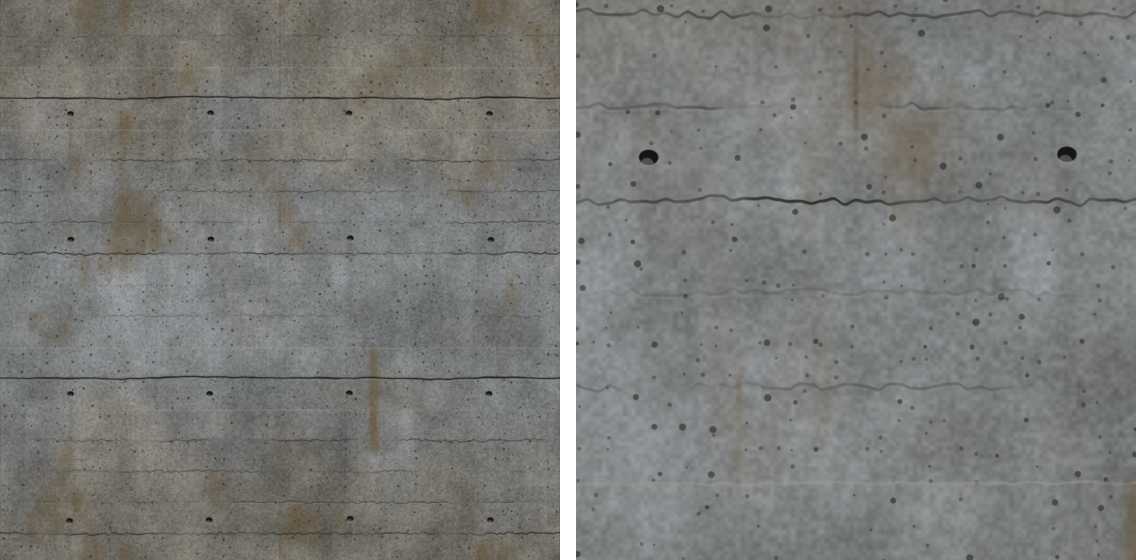
Left: the whole. Right: its middle third, enlarged.
This texture is drawn by a WebGL 1 fragment shader. Its source:

```glsl
precision highp float;
uniform vec2 u_resolution;

const float BOARDS = 18.0;       // boards over the whole height
const float PANEL_BOARDS = 9.0;  // boards between two deep joints
const float TOP_JOINT = 0.825;
const float TAU = 6.2831853;
const vec3 WARM_TINT = vec3(1.03, 1.0, 0.925);
const vec3 COOL_TINT = vec3(0.985, 1.005, 1.015);
const vec3 CREVICE = vec3(0.12, 0.12, 0.115);
const vec3 RUST = vec3(0.37, 0.30, 0.19);
const vec3 CHALK = vec3(0.60, 0.60, 0.58);

float hash(vec2 p) {
  vec3 q = fract(p.xyx * 0.1031);
  q += dot(q, q.yzx + 33.33);
  return fract((q.x + q.y) * q.z);
}

// Value noise that wraps after a whole number of cells
float noise(vec2 uv, vec2 cells, float seed) {
  vec2 p = uv * cells, i = floor(p), f = fract(p);
  vec2 a = floor(mod(i + 0.5, cells));
  vec2 b = floor(mod(i + 1.5, cells));
  vec2 s = vec2(17.31, 41.77) * seed;
  f = f * f * (3.0 - 2.0 * f);
  return mix(mix(hash(a + s), hash(vec2(b.x, a.y) + s), f.x),
             mix(hash(vec2(a.x, b.y) + s), hash(b + s), f.x), f.y);
}

float fbm(vec2 uv, vec2 cells, float seed) {
  float sum = 0.0, gain = 0.5;
  for (int i = 0; i < 5; i++) {
    sum += gain * noise(uv, cells, seed + float(i));
    cells *= 2.0;
    gain *= 0.55;
  }
  return sum / 1.055;
}

float noiseX(float x, float cells, float seed) {
  return noise(vec2(x, 0.0), vec2(cells, 1.0), seed);
}

float stroke(float dist, float halfWidth, float px) {
  return 1.0 - smoothstep(halfWidth - px, halfWidth + px, abs(dist));
}

float disc(vec2 p, float radius, float px) {
  return 1.0 - smoothstep(radius - px, radius + px, length(p));
}

float isRow(float k, float n) {
  return 1.0 - step(0.5, abs(k - n));
}

// Small air holes scattered one per cell
float pits(vec2 uv, float cells, float density, float radius, float px) {
  vec2 p = uv * cells, id = floor(mod(floor(p) + 0.5, cells));
  vec2 center = 0.3 + 0.4 * vec2(hash(id + 7.3), hash(id + 91.7));
  float size = radius * (0.5 + 0.5 * hash(id + 53.1));
  return step(hash(id + 3.9), density) * disc((fract(p) - center) / cells, size, px);
}

// Tie holes: x = dark hollow, y = lit lower lip, z = stain running down
vec3 tieHoles(float x, float depth, float panel, float px) {
  vec3 marks = vec3(0.0);
  for (int i = 0; i < 2; i++) {
    float row = float(i);
    vec2 id = vec2(floor(x * 4.0), row + 2.0 * panel);
    vec2 jitter = (vec2(hash(id + 11.0), hash(id + 29.0)) - 0.5) * vec2(0.004, 0.005);
    vec2 p = vec2((fract(x * 4.0) - 0.5) / 4.0, (depth - mix(0.053, 0.505, row)) / 2.0) - jitter;
    float hollow = disc(p * vec2(0.9, 1.15), 0.0052, px);
    float lip = disc(p - vec2(-0.001, 0.0045), 0.0042, px);
    float run = smoothstep(0.0, 0.008, p.y) * (1.0 - smoothstep(0.02, 0.13, p.y));
    marks += vec3(hollow * (1.0 - 0.55 * lip), lip * (1.0 - hollow),
                  run * stroke(p.x, 0.003, 0.006) * hash(id + 71.0));
  }
  return marks;
}

void main() {
  vec2 uv = gl_FragCoord.xy / u_resolution;
  float px = 1.0 / min(u_resolution.x, u_resolution.y);
  float boards = (TOP_JOINT - uv.y) * BOARDS;
  float line = floor(boards + 0.5);
  float row = mod(line, BOARDS), k = mod(row, PANEL_BOARDS);
  float below = (boards - line) / BOARDS;
  float board = floor(mod(floor(boards) + 0.5, BOARDS));
  float panel = floor(board / PANEL_BOARDS);

  // Cloudy cement, vertical weathering and fine grain
  float cloud = fbm(uv, vec2(4.0, 5.0), 1.0);
  float mottle = fbm(uv, vec2(18.0, 20.0), 12.0);
  float streak = fbm(uv, vec2(36.0, 4.0), 24.0);
  float grain = noise(uv, vec2(240.0), 35.0) + noise(uv, vec2(400.0), 36.0) - 1.0;
  float band = cos(TAU * (uv.y - 0.46));
  float tone = 0.463 + 0.034 * band + 0.15 * (cloud - 0.5) + 0.17 * (mottle - 0.5)
    + 0.10 * (streak - 0.5) + 0.065 * grain + 0.022 * (hash(vec2(board, 5.0)) - 0.5);
  float cool = smoothstep(0.25, 0.75, 0.5 + 0.25 * band + 1.1 * (fbm(uv, vec2(5.0), 44.0) - 0.5));
  vec3 color = tone * mix(WARM_TINT, COOL_TINT, cool);

  // Rust blotches and pits
  float rust = smoothstep(0.57, 0.78, fbm(uv, vec2(9.0, 7.0), 52.0)) * smoothstep(0.3, 0.7, streak);
  color = mix(color, RUST, 0.6 * rust);
  float pit = pits(uv, 64.0, 0.16, 0.0022, px) + 0.7 * pits(uv + 0.37, 110.0, 0.15, 0.0014, px);
  color = mix(color, CREVICE, 0.55 * min(pit, 1.0));

  // Board marks: ragged dark cracks and pale ridges, broken along x
  float ragged = (noiseX(uv.x, 150.0, row + 60.0) - 0.5) * 0.0045
    + (noiseX(uv.x, 14.0, k + 80.0) - 0.5) * 0.003;
  float gaps = smoothstep(0.3, 0.65, fbm(vec2(uv.x, 0.0), vec2(13.0, 1.0), row + 100.0));
  float crack = 0.95 * isRow(k, 5.0) + 0.65 * isRow(k, 2.0) + 0.55 * isRow(k, 3.0)
    + 0.6 * isRow(k, 4.0) + 0.3 * isRow(k, 7.0) + 0.15 * isRow(k, 6.0);
  float ridge = 0.5 * (isRow(k, 1.0) + isRow(k, 8.0)) + 0.35 * isRow(k, 4.0) + 0.2 * isRow(k, 6.0);
  float broken = mix(gaps, 1.0, 0.35 * isRow(k, 5.0));
  color = mix(color, CHALK, ridge * (0.3 + 0.7 * gaps) * stroke(below - 0.0018 - ragged * 0.4, 0.0008, px));
  color = mix(color, CREVICE, 0.8 * crack * broken * stroke(below - ragged, 0.0009, px));
  color *= 1.0 - 0.08 * crack * stroke(below, 0.001, 0.005);

  // Deep joints, shared sheet edges and tie holes
  float joint = isRow(k, 0.0);
  float sag = (noiseX(uv.x, 9.0, 130.0) - 0.5) * 0.006 + (noiseX(uv.x, 60.0, 131.0) - 0.5) * 0.0018;
  float jointWidth = 0.0008 + 0.0009 * noiseX(uv.x, 24.0, 132.0);
  color *= 1.0 - 0.14 * joint * stroke(below - sag, 0.001, 0.007);
  color = mix(color, CHALK, 0.35 * joint * gaps * stroke(below - sag - 0.0035, 0.0008, px));
  color = mix(color, CREVICE, 0.92 * joint * stroke(below - sag, jointWidth, px));
  float sheet = (fract(uv.x * 2.0 + 0.5) - 0.5) / 2.0;
  color *= 1.0 - 0.16 * stroke(sheet, 0.0008, 0.002) * smoothstep(0.35, 0.65, streak);
  vec3 tie = tieHoles(uv.x, fract(boards / PANEL_BOARDS), panel, px);
  color *= 1.0 - 0.14 * tie.z;
  color = mix(color, CHALK, 0.3 * tie.y);
  color = mix(color, CREVICE * 0.7, tie.x);
  gl_FragColor = vec4(color, 1.0);
}
```
